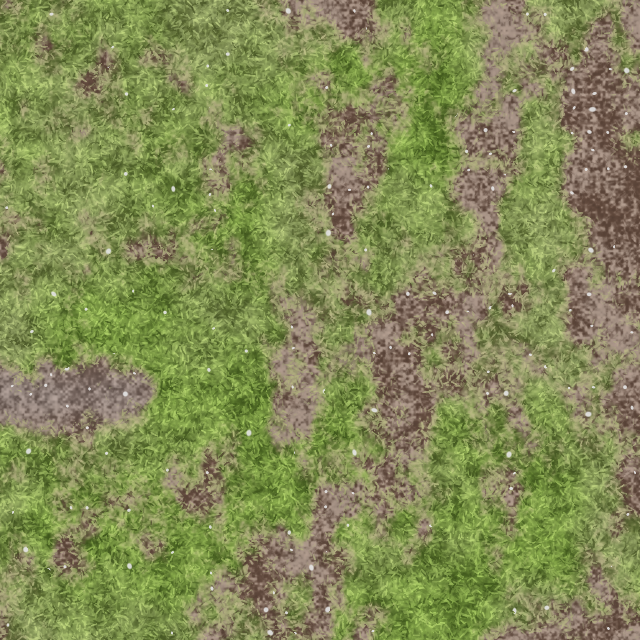
A Shadertoy shader for this texture:

```glsl
// Patchy meadow seen from above: tufts of short grass blades over worn soil.
// A noise field with worn lanes decides where soil, straw or grass shows;
// blades are layers of scattered strokes that fan out from tuft centres.

const vec3 DEEP_GREEN  = vec3(0.27, 0.37, 0.12);
const vec3 FRESH_GREEN = vec3(0.49, 0.61, 0.27);
const vec3 PALE_GREEN  = vec3(0.56, 0.62, 0.38);
const vec3 OLIVE       = vec3(0.39, 0.39, 0.24);
const vec3 STRAW       = vec3(0.66, 0.62, 0.49);
const vec3 DARK_SOIL   = vec3(0.37, 0.27, 0.23);
const vec3 PALE_SOIL   = vec3(0.63, 0.55, 0.51);
const vec3 GREY_SOIL   = vec3(0.54, 0.49, 0.49);
const vec3 STONE       = vec3(0.90, 0.90, 0.90);

float hash(vec2 p) {
    return fract(sin(dot(p, vec2(127.1, 311.7))) * 43758.5453);
}

vec2 hash2(vec2 p) {
    return vec2(hash(p), hash(p + 37.3));
}

float noise(vec2 p) {
    vec2 i = floor(p), f = fract(p);
    f = f * f * (3.0 - 2.0 * f);
    return mix(mix(hash(i), hash(i + vec2(1, 0)), f.x),
               mix(hash(i + vec2(0, 1)), hash(i + vec2(1, 1)), f.x), f.y);
}

float fbm(vec2 p) {
    float sum = 0.0, amp = 0.533;
    for (int i = 0; i < 4; i++) {
        sum += amp * noise(p);
        p = mat2(0.8, 0.6, -0.6, 0.8) * p * 2.03 + 11.7;
        amp *= 0.5;
    }
    return sum;
}

float bump(float x, float centre, float width) {
    float t = (x - centre) / width;
    return exp(-t * t);
}

// Worn strip entering from the left edge
float leftBand(vec2 p) {
    return bump(p.y, 0.385, 0.05) * (1.0 - smoothstep(0.18, 0.32, p.x));
}

// How bare the ground is: noise patches plus worn lanes
float bareness(vec2 p) {
    float x = p.x + 0.08 * (noise(p * 5.0 + 3.0) - 0.5);
    float lanes = 0.21 * bump(x, 0.99, 0.08)
                + 0.15 * bump(x, 0.79, 0.04)
                + 0.13 * bump(x, 0.56, 0.07) * smoothstep(0.35, 0.6, p.y);
    return 0.5 + 0.75 * (fbm(p * vec2(11.0, 8.0) + 5.0) - 0.5)
         + 0.45 * (fbm(p * vec2(30.0, 23.0) + 2.0) - 0.5)
         + lanes + 0.27 * leftBand(p) - 0.08 * (1.0 - smoothstep(0.2, 0.5, p.x));
}

// Nearest tuft centre on a jittered grid
vec2 tuftCentre(vec2 p, float scale) {
    vec2 cell = floor(p * scale), best = vec2(0.0);
    float nearest = 9.0;
    for (int k = 0; k < 9; k++) {
        vec2 c = cell + vec2(k % 3 - 1, k / 3 - 1);
        vec2 centre = c + hash2(c + 71.0);
        float d = distance(p * scale, centre);
        if (d < nearest) { nearest = d; best = centre; }
    }
    return best / scale;
}

// Overlays one layer of strokes on a brightness value
float blades(float tone, vec2 p, vec2 tuft, float scale, float seed) {
    vec2 g = p * scale, cell = floor(g);
    for (int k = 0; k < 9; k++) {
        vec2 c = cell + vec2(k % 3 - 1, k / 3 - 1);
        vec2 centre = c + hash2(c + seed);
        vec2 away = centre - tuft * scale;
        float angle = atan(away.y, away.x) + 2.4 * (hash(c + seed + 5.0) - 0.5);
        vec2 dir = vec2(cos(angle), sin(angle)), q = g - centre;
        float along = clamp(dot(q, dir), -0.6, 0.6);
        float cover = 1.0 - smoothstep(0.08, 0.30, length(q - dir * along));
        tone = mix(tone, hash(c + seed + 9.0), 0.85 * cover);
    }
    return tone;
}

// Scattered pebbles, denser on bare ground, a few of them large
float pebbles(vec2 p, float scale, float chance) {
    vec2 cell = floor(p * scale);
    vec2 r = hash2(cell + 19.0), s = hash2(cell + 53.0);
    vec2 q = fract(p * scale) - mix(vec2(0.25), vec2(0.75), r);
    float a = 6.283 * s.x;
    q = mat2(cos(a), -sin(a), sin(a), cos(a)) * q * vec2(1.0, 1.0 + 0.6 * r.x);
    float radius = 0.08 + 0.11 * pow(s.y, 5.0);
    float shape = 1.0 - smoothstep(radius * 0.6, radius * 1.3, length(q));
    return shape * step(hash(cell + 83.0), chance);
}

void mainImage(out vec4 fragColor, in vec2 fragCoord) {
    vec2 p = fragCoord / iResolution.xy;
    float bare = bareness(p);
    float grain = 0.6 * noise(p * 250.0) + 0.4 * noise(p.yx * 140.0 + 9.0);
    float clumps = fbm(p * 38.0 + 8.0);

    // Grass
    vec2 tuft = tuftCentre(p, 19.0);
    float tone = blades(0.35, p, tuft, 88.0, 13.0);
    tone = blades(tone, p, tuft, 150.0, 47.0);
    tone = clamp(mix(tone, grain, 0.2) + 0.8 * (clumps - 0.48), 0.0, 1.0);
    float pale = smoothstep(0.25, 0.72, fbm(p * 6.0 + 21.0) + 0.12 * (p.y - 0.4));
    vec3 grass = mix(FRESH_GREEN, PALE_GREEN, pale);
    grass = mix(mix(DEEP_GREEN, OLIVE, 0.5 * pale), grass, smoothstep(0.0, 0.62, tone));
    grass += vec3(0.15, 0.15, 0.11) * smoothstep(0.5, 1.0, tone);

    // Dry straw around the worn places
    vec3 straw = mix(OLIVE, STRAW, smoothstep(0.0, 0.6, tone));
    float dry = smoothstep(0.46, 0.66, bare + 0.15 * (grain - 0.5));
    vec3 col = mix(grass, straw, 0.8 * dry);

    // Soil with ragged edges where blades reach over it
    float light = fbm(p * 15.0 + 40.0) + 0.8 * (grain - 0.5) + 0.3 * (tone - 0.5);
    vec3 soil = mix(DARK_SOIL, PALE_SOIL, smoothstep(0.15, 0.75, light));
    soil = mix(soil, GREY_SOIL + 0.25 * (grain - 0.5), 0.6 * leftBand(p));
    float ragged = bare - 0.20 * (tone - 0.5) + 0.2 * (clumps - 0.5);
    col = mix(col, soil, 0.92 * smoothstep(0.60, 0.72, ragged));
    col *= 1.0 + 0.28 * (grain - 0.5);

    // Pebbles
    float chance = 0.05 + 0.28 * smoothstep(0.5, 0.75, bare);
    col = mix(col, STONE, 0.9 * pebbles(p, 32.0, chance));
    fragColor = vec4(clamp(col, 0.0, 1.0), 1.0);
}
```
